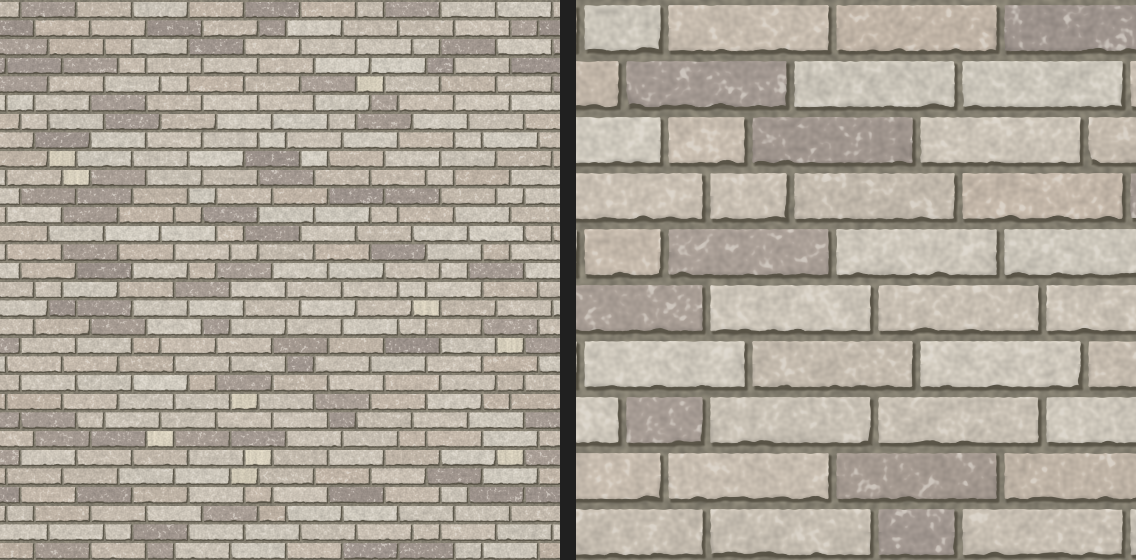
Left, the full canvas; right, a detail of the centre.
A Shadertoy shader for this texture:

```glsl
// Weathered pale brick wall: 30 courses of long bricks, each with two short headers.
// Courses alternate by half a header; wrapped gradient noise adds grain, speckles
// and chipped lower edges, and each brick drops a shadow on the recessed mortar.

const int   COURSES    = 30;
const float UNITS      = 20.0;                  // header widths across the canvas
const vec2  JOINT      = vec2(0.0044, 0.0058);  // mortar widths
const vec2  SHADOW     = vec2(0.0014, -0.0018); // shadow displacement
const float CORNER     = 0.0010;
const float CHIP       = 0.0042;                // depth of lower edge wear
const float ROUGH      = 0.0012;                // wobble of all edges
const float DARK_SHARE = 0.20;
const float PLAIN_SHARE = 0.14;                 // share of streaked headers

const vec3 TAN_CLAY    = vec3(0.755, 0.705, 0.650);
const vec3 PALE_CLAY   = vec3(0.805, 0.785, 0.740);
const vec3 DARK_CLAY   = vec3(0.615, 0.575, 0.550);
const vec3 CREAM_CLAY  = vec3(0.830, 0.800, 0.725);
const vec3 SPECKLE     = vec3(0.865, 0.845, 0.815);
const vec3 MORTAR      = vec3(0.515, 0.495, 0.440);
const vec3 SHADE       = vec3(0.320, 0.300, 0.250);

float rand(ivec2 c, int seed) {
    uint h = uint(c.x) * 73856093u ^ uint(c.y) * 19349663u ^ uint(seed) * 83492791u;
    h = (h ^ (h >> 16)) * 73244475u;
    h = (h ^ (h >> 15)) * 40503u;
    h ^= h >> 13;
    return float(h & 65535u) / 65536.0;
}

float gradientAt(ivec2 c, ivec2 cells, vec2 toPoint) {
    float a = 6.283185 * rand(c % cells, 7);
    return dot(vec2(cos(a), sin(a)), toPoint);
}

// Gradient noise that wraps over the unit square, roughly -0.7 to 0.7
float noise(vec2 uv, ivec2 cells) {
    vec2 p = fract(uv) * vec2(cells);
    ivec2 c = ivec2(floor(p));
    vec2 f = fract(p);
    vec2 s = f * f * f * (f * (f * 6.0 - 15.0) + 10.0);
    float lower = mix(gradientAt(c, cells, f),
                      gradientAt(c + ivec2(1, 0), cells, f - vec2(1, 0)), s.x);
    float upper = mix(gradientAt(c + ivec2(0, 1), cells, f - vec2(0, 1)),
                      gradientAt(c + ivec2(1, 1), cells, f - vec2(1, 1)), s.x);
    return mix(lower, upper, s.y);
}

float roundBox(vec2 p, vec2 halfSize) {
    vec2 q = abs(p) - halfSize + CORNER;
    return length(max(q, 0.0)) + min(max(q.x, q.y), 0.0) - CORNER;
}

// Within a course: header, some stretchers, header, remaining stretchers.
// Returns the start and the length of the brick at t, in units.
vec2 brickSpan(float t, float stretchers) {
    float second = 1.0 + 2.0 * stretchers;
    if (t < 1.0) return vec2(0.0, 1.0);
    if (t >= second && t < second + 1.0) return vec2(second, 1.0);
    float origin = t < second ? 1.0 : second + 1.0;
    return vec2(origin + 2.0 * floor((t - origin) * 0.5), 2.0);
}

void mainImage(out vec4 fragColor, in vec2 fragCoord) {
    vec2 uv = fragCoord / iResolution.xy;
    float px = 1.0 / iResolution.y;

    // Locate the brick; the joint fills the lower right of its cell
    vec2 wall = fract(uv + JOINT * vec2(-0.5, 0.5));
    float y = wall.y * float(COURSES);
    int course = int(y);
    float offset = course % 2 == 1 ? 0.72 : 0.22;
    float start = floor(rand(ivec2(course, 0), 1) * UNITS);
    float stretchers = 3.0 + floor(rand(ivec2(course, 0), 2) * 3.0);
    float t = mod(wall.x * UNITS - offset - start, UNITS);
    vec2 span = brickSpan(t, stretchers);
    ivec2 id = ivec2(int(span.x), course);

    vec2 cell = vec2(span.y / UNITS, 1.0 / float(COURSES));
    vec2 halfSize = 0.5 * (cell - JOINT);
    vec2 p = vec2((t - span.x) / UNITS, fract(y) * cell.y) - 0.5 * cell;
    p += JOINT * vec2(0.5, -0.5);

    // Worn outline and its shadow
    vec2 grainUv = uv + vec2(rand(id, 3), rand(id, 4));
    float wave = noise(grainUv, ivec2(85, 40));
    float wear = CHIP * max(wave, 0.0) * (1.0 - smoothstep(-halfSize.y, 0.0, p.y))
               + ROUGH * abs(noise(grainUv, ivec2(150)));
    float brickDist = roundBox(p, halfSize) + wear;
    float shadowDist = roundBox(p - SHADOW, halfSize) + 0.5 * wear;
    float brickMask = 1.0 - smoothstep(-0.7 * px, 0.7 * px, brickDist);
    float shadow = 1.0 - smoothstep(-0.0006, 0.0014, shadowDist);

    // Clay colour of this brick
    float kind = rand(id, 5);
    bool isDark = kind < DARK_SHARE;
    bool isPlain = span.y < 1.5 && kind > 1.0 - PLAIN_SHARE;
    vec3 clay = mix(TAN_CLAY, PALE_CLAY, rand(id, 6));
    if (isDark) clay = mix(DARK_CLAY, TAN_CLAY, 0.35 * rand(id, 8));
    if (isPlain) clay = CREAM_CLAY;
    clay += 0.035 * (rand(id, 9) - 0.5);

    // Mottling, grain and pale speckles
    float blotch = noise(grainUv, ivec2(60));
    float medium = noise(grainUv, ivec2(140));
    float grain = noise(grainUv, ivec2(290));
    float streak = noise(grainUv, ivec2(180, 18));
    float speck = smoothstep(0.16, 0.48, 0.4 * blotch + 0.6 * medium + 0.5 * grain);
    clay *= 1.0 + (isPlain ? 0.10 * streak : 0.07 * blotch + 0.09 * medium) + 0.09 * grain;
    clay = mix(clay, SPECKLE, speck * (isPlain ? 0.1 : 0.6));

    // Lit top rim and darker lower rim
    float rim = smoothstep(-0.0025, 0.0, brickDist);
    clay *= 1.0 + rim * (p.y > 0.0 ? 0.03 : -0.08);

    vec3 mortar = MORTAR * (1.0 + 0.18 * noise(uv, ivec2(230)) + 0.12 * noise(uv, ivec2(90)));
    vec3 color = mix(mix(mortar, SHADE, 0.85 * shadow), clay, brickMask);
    fragColor = vec4(clamp(color, 0.0, 1.0), 1.0);
}
```
